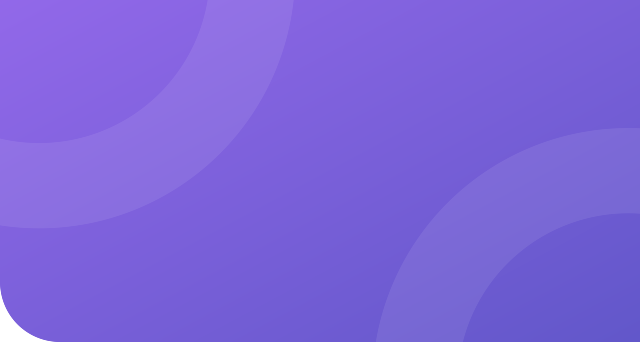
Give the GLSL for this background, as a Shadertoy shader.

```glsl
const vec3 VIOLET = vec3(0.572, 0.409, 0.914);
const vec3 INDIGO = vec3(0.383, 0.341, 0.790);
const vec3 PAPER = vec3(1.0);
const float RING_RADIUS = 0.624;
const float RING_HALF_WIDTH = 0.1247;
const float RING_OPACITY = 0.08;
const float CORNER_RADIUS = 0.175;

// Coverage of a shape from its signed distance
float coverage(float dist, float pixel) {
    return 1.0 - smoothstep(-0.5 * pixel, 0.5 * pixel, dist);
}

float ringDistance(vec2 p, vec2 center, float radius, float halfWidth) {
    return abs(length(p - center) - radius) - halfWidth;
}

// Quadrant that is rounded at the origin only
float cornerDistance(vec2 p, float radius) {
    vec2 q = radius - p;
    return length(max(q, 0.0)) + min(max(q.x, q.y), 0.0) - radius;
}

vec3 addRing(vec3 color, vec2 p, vec2 center, float pixel) {
    float dist = ringDistance(p, center, RING_RADIUS, RING_HALF_WIDTH);
    return mix(color, vec3(1.0), RING_OPACITY * coverage(dist, pixel));
}

void mainImage(out vec4 fragColor, in vec2 fragCoord) {
    vec2 uv = fragCoord / iResolution.xy;
    vec2 p = fragCoord / iResolution.y;
    float aspect = iResolution.x / iResolution.y;
    float pixel = 1.0 / iResolution.y;

    // Diagonal gradient from top left to bottom right
    vec3 color = mix(VIOLET, INDIGO, 0.5 * (uv.x + 1.0 - uv.y));

    // Translucent rings at opposite corners
    color = addRing(color, p, vec2(0.1144, 1.081), pixel);
    color = addRing(color, p, vec2(aspect - 0.034, -0.123), pixel);

    // Rounded lower left corner
    color = mix(PAPER, color, coverage(cornerDistance(p, CORNER_RADIUS), pixel));

    fragColor = vec4(color, 1.0);
}
```
